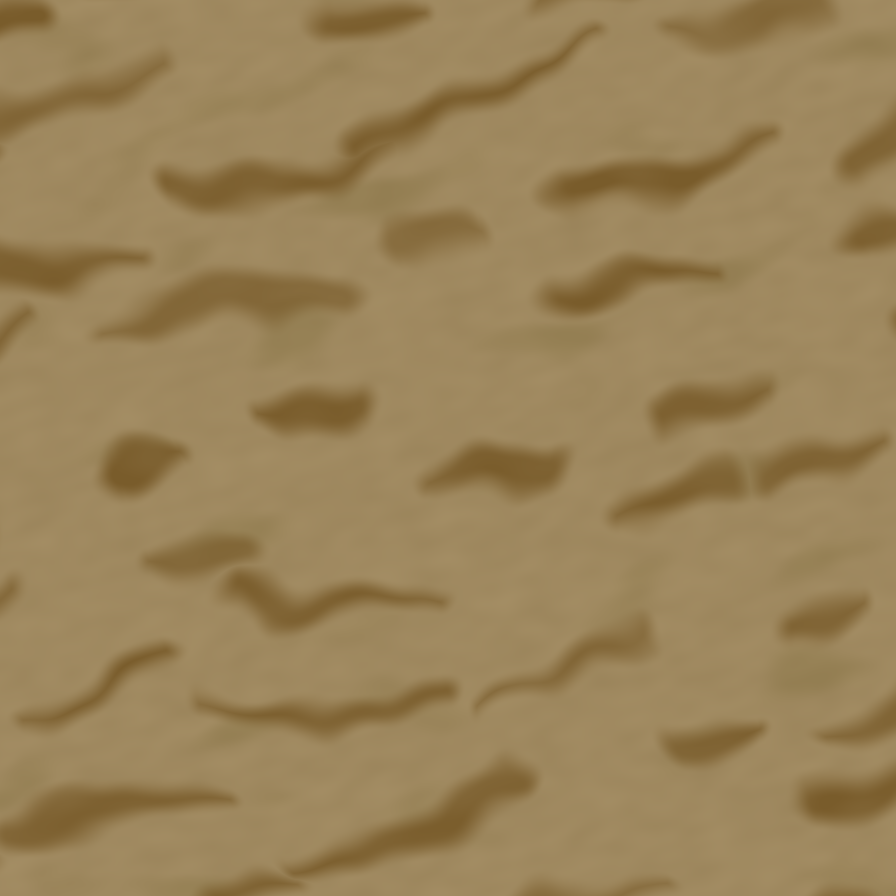
Reproduce this texture procedurally as a three.js fragment shader.

```glsl
// Sandy tan surface with soft, slanted brown streaks and faint mottling.
varying vec2 vUv;

const vec3 SAND = vec3(0.625, 0.537, 0.375);
const vec3 OLIVE = vec3(0.555, 0.475, 0.295);
const vec3 BROWN = vec3(0.475, 0.360, 0.168);

const float SLANT = 0.29;              // mean streak direction, radians
const float SLANT_SPREAD = 0.24;
const vec2 CELL = vec2(0.29, 0.125);   // one streak per cell
const vec2 JITTER = vec2(0.45, 0.50);  // share of the cell
const vec2 HALF_LENGTH = vec2(0.035, 0.145);
const vec2 RADIUS = vec2(0.011, 0.023);
const float BEND = 1.6;
const float EDGE_BLUR = 0.015;
const float EDGE_WOBBLE = 0.016;
const float MOTTLE = 0.022;
const float SMUDGE = 0.55;

vec2 hash2(vec2 p) {
  vec3 q = fract(vec3(p.xyx) * vec3(0.1031, 0.1030, 0.0973));
  q += dot(q, q.yzx + 33.33);
  return fract((q.xx + q.yz) * q.zy);
}

// Gradient noise, roughly -0.6 to 0.6
float gradientNoise(vec2 p) {
  vec2 i = floor(p);
  vec2 f = p - i;
  vec2 u = f * f * f * (f * (f * 6.0 - 15.0) + 10.0);
  vec2 o = vec2(0.0, 1.0);
  float a = dot(hash2(i) * 2.0 - 1.0, f);
  float b = dot(hash2(i + o.yx) * 2.0 - 1.0, f - o.yx);
  float c = dot(hash2(i + o.xy) * 2.0 - 1.0, f - o.xy);
  float d = dot(hash2(i + o.yy) * 2.0 - 1.0, f - o.yy);
  return mix(mix(a, b, u.x), mix(c, d, u.x), u.y);
}

vec2 rotate(vec2 p, float angle) {
  float c = cos(angle);
  float s = sin(angle);
  return vec2(c * p.x + s * p.y, c * p.y - s * p.x);
}

// Curved streak that thins toward one end; returns its coverage
float streak(vec2 p, vec2 id) {
  vec2 shape = hash2(id + 17.0);
  vec2 turn = hash2(id + 41.0) * 2.0 - 1.0;
  vec2 tone = hash2(id + 73.0);
  p = rotate(p, turn.x * SLANT_SPREAD);
  p.y += turn.y * BEND * p.x * p.x;
  float halfLength = mix(HALF_LENGTH.x, HALF_LENGTH.y, shape.x);
  float along = clamp(p.x / halfLength, -1.0, 1.0);
  float taper = 1.0 - 0.35 * along * along + 0.3 * along * sign(tone.y - 0.5);
  float radius = mix(RADIUS.x, RADIUS.y, shape.y) * taper;
  float dist = length(vec2(p.x - along * halfLength, p.y)) - radius;
  float strength = mix(0.65, 1.0, sqrt(tone.x));
  return strength * (1.0 - smoothstep(-EDGE_BLUR, EDGE_BLUR, dist));
}

// Jittered, staggered grid of streaks
float streakField(vec2 p) {
  float row = floor(p.y / CELL.y);
  float cover = 0.0;
  for (int j = -1; j <= 1; j++) {
    float y = row + float(j);
    float shift = 0.5 * mod(y, 2.0) + 0.2 * hash2(vec2(y, 5.0)).x;
    float column = floor(p.x / CELL.x - shift);
    for (int i = -1; i <= 1; i++) {
      vec2 id = vec2(column + float(i), y);
      vec2 offset = (hash2(id + 9.0) - 0.5) * JITTER;
      vec2 center = (id + 0.5 + offset + vec2(shift, 0.0)) * CELL;
      cover = max(cover, streak(p - center, id + 50.0));
    }
  }
  return cover;
}

void main() {
  vec2 p = rotate(vUv, SLANT) + vec2(3.0, 2.0);

  // Wobbled streaks, uneven in depth
  vec2 wobble = vec2(gradientNoise(p * 13.0), gradientNoise(p * 13.0 + 31.0));
  float cover = streakField(p + wobble * EDGE_WOBBLE * 2.0);
  cover *= 0.95 + 0.3 * gradientNoise(p * vec2(14.0, 22.0));

  // Faint smudges and fine mottling of the ground
  float smudge = smoothstep(0.16, 0.5, gradientNoise(p * vec2(7.0, 15.0) + 60.0));
  float mottle = gradientNoise(p * vec2(26.0, 48.0))
               + 0.6 * gradientNoise(p * vec2(9.0, 20.0) + 80.0);

  vec3 color = mix(SAND, OLIVE, SMUDGE * smudge);
  color += MOTTLE * mottle * (1.0 - 0.6 * cover);
  color = mix(color, BROWN, clamp(cover, 0.0, 1.0));
  gl_FragColor = vec4(color, 1.0);
}
```
